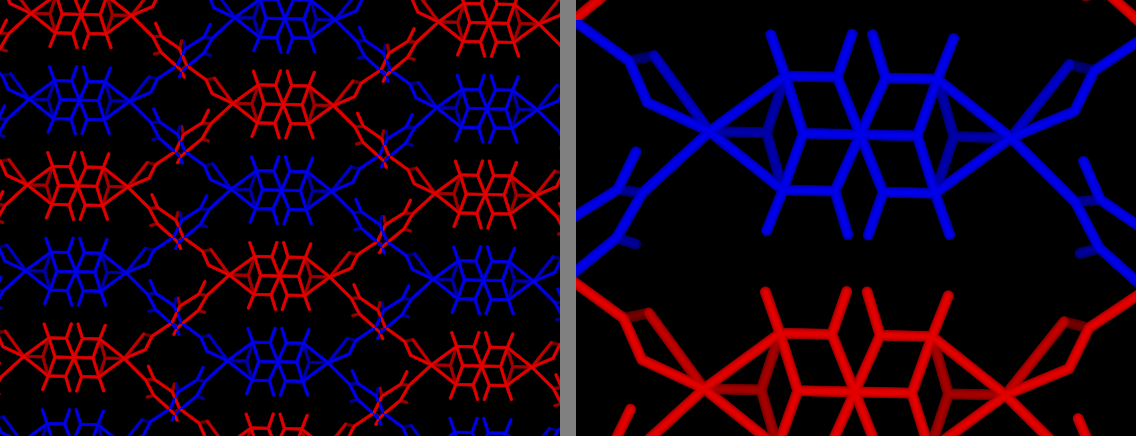
Left, the full canvas; right, a detail of the centre.
Give the GLSL for this pattern, as a Shadertoy shader.

```glsl
const float CANVAS_HEIGHT = 894.0;         // design units per canvas height
const vec2 PITCH = vec2(418.0, 175.9);     // column and row spacing
const vec2 ANCHOR = vec2(577.0, 390.0);    // centre of one blue unit, from top left
const float TILT = 0.021;
const float TUBE_RADIUS = 3.8;
const vec3 RED = vec3(0.90, 0.0, 0.0);
const vec3 BLUE = vec3(0.0, 0.0, 0.93);

float segmentDistance(vec2 p, vec2 a, vec2 b) {
    vec2 ab = b - a;
    vec2 ap = p - a;
    return length(ap - ab * clamp(dot(ap, ab) / dot(ab, ab), 0.0, 1.0));
}

// Brightness of a round tube, falling off towards its rim
float tube(float d, float blur) {
    float x = min(d / TUBE_RADIUS, 1.0);
    float facing = sqrt(1.0 - x * x);
    float cover = 1.0 - smoothstep(TUBE_RADIUS - blur, TUBE_RADIUS + blur, d);
    return cover * mix(0.38, 1.0, facing);
}

float bond(vec2 p, vec2 a, vec2 b, float blur) {
    return tube(segmentDistance(p, a, b), blur);
}

// Fused rings with end nodes, symmetric in both axes
float core(vec2 p, vec2 node, float blur) {
    vec2 corner = vec2(52.0, 39.0);
    vec2 inner = vec2(16.5, 39.0);
    vec2 nearMid = vec2(39.0, 0.0);
    vec2 farMid = vec2(64.0, 0.0);
    float lit = bond(p, node, corner, blur);
    lit = max(lit, bond(p, corner, inner, blur));
    lit = max(lit, bond(p, inner, vec2(0.0), blur));
    lit = max(lit, bond(p, vec2(0.0), nearMid, blur));
    lit = max(lit, bond(p, corner, nearMid, blur));
    lit = max(lit, bond(p, corner, vec2(62.5, 67.0), blur));
    lit = max(lit, bond(p, inner, vec2(7.0, 68.5), blur));
    float back = max(bond(p, corner, farMid, blur), bond(p, node, farMid, blur));
    return max(lit, 0.72 * back);
}

// Upper arm: a narrow loop and a link to the next ring
float loopArm(vec2 p, vec2 node, float blur) {
    vec2 elbow = vec2(146.0, -19.0);
    vec2 tip = vec2(142.0, -51.0);
    vec2 joint = vec2(159.0, -47.0);
    float lit = bond(p, node, elbow, blur);
    lit = max(lit, bond(p, elbow, joint, blur));
    lit = max(lit, bond(p, joint, vec2(199.0, -75.0), blur));
    lit = max(lit, 0.85 * bond(p, node, tip, blur));
    return max(lit, 0.5 * bond(p, tip, joint, blur));
}

// Lower arm: a slanted ring with short stubs
float ringArm(vec2 p, vec2 node, float blur) {
    vec2 root = vec2(148.0, 43.0);
    vec2 top = vec2(165.0, 41.0);
    vec2 low = vec2(165.0, 74.0);
    vec2 farTop = vec2(203.0, 66.0);
    vec2 farLow = vec2(207.0, 110.0);
    vec2 joint = vec2(219.0, 101.0);
    float lit = bond(p, node, root, blur);
    lit = max(lit, bond(p, root, low, blur));
    lit = max(lit, bond(p, low, farLow, blur));
    lit = max(lit, bond(p, top, farTop, blur));
    lit = max(lit, bond(p, farTop, joint, blur));
    lit = max(lit, bond(p, top, vec2(153.0, 15.0), blur));
    lit = max(lit, bond(p, farLow, vec2(214.0, 124.0), blur));
    float back = max(bond(p, root, top, blur), bond(p, joint, farLow, blur));
    back = max(back, bond(p, low, vec2(152.0, 78.0), blur));
    back = max(back, bond(p, farTop, vec2(207.0, 50.0), blur));
    return max(lit, 0.65 * back);
}

float unitLight(vec2 p, float blur) {
    vec2 node = vec2(103.0, 0.0);
    vec2 mirrored = vec2(abs(p.x), p.y);
    float arms = max(loopArm(mirrored, node, blur), ringArm(mirrored, node, blur));
    return max(core(abs(p), node, blur), arms);
}

void mainImage(out vec4 fragColor, in vec2 fragCoord) {
    float scale = CANVAS_HEIGHT / iResolution.y;
    vec2 p = vec2(fragCoord.x, iResolution.y - fragCoord.y) * scale - ANCHOR;
    float c = cos(TILT);
    float s = sin(TILT);
    p = vec2(c * p.x + s * p.y, c * p.y - s * p.x);

    // Arms cross cell borders, so neighbouring units are drawn too
    vec2 home = floor(p / PITCH + 0.5);
    float best = 0.0;
    vec3 color = vec3(0.0);
    for (int row = -1; row <= 1; row++) {
        for (int col = -1; col <= 1; col++) {
            vec2 cell = home + vec2(col, row);
            float lit = unitLight(p - cell * PITCH, 0.5 * scale);
            if (lit > best) {
                best = lit;
                color = mix(BLUE, RED, mod(cell.x + cell.y, 2.0)) * lit;
            }
        }
    }
    fragColor = vec4(color, 1.0);
}
```
